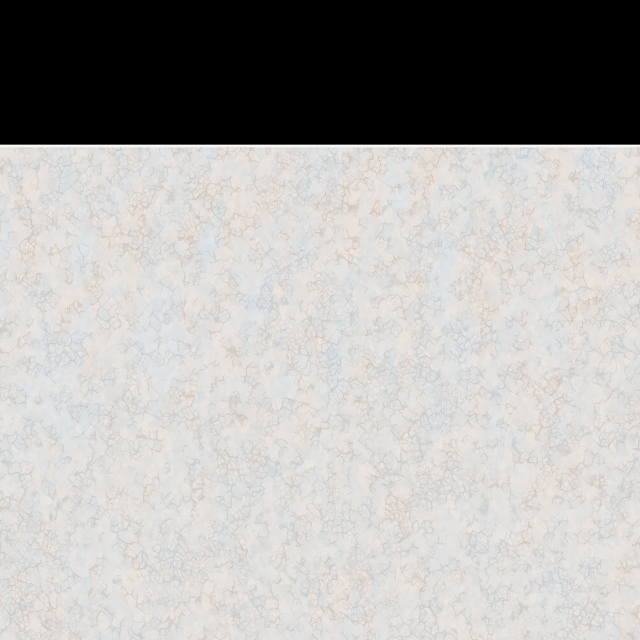
Reproduce this texture procedurally as a WebGL 2 fragment shader.

```glsl
#version 300 es
precision highp float;
// Pale speckled stone with faint upright warm and cool streaks below a black band.

uniform vec2 u_resolution;
out vec4 outColor;

const float BAND_EDGE = 0.774;
const float RIM_WIDTH = 0.004;
const vec3 STONE = vec3(0.889, 0.882, 0.875);
const vec3 WARM_SHIFT = vec3(0.018, -0.004, -0.020);
const vec3 LINE_GREY = vec3(0.075, 0.072, 0.070);
const vec3 LINE_BROWN = vec3(0.070, 0.095, 0.115);

vec3 hash3(vec2 cell, float seed) {
  vec3 p = fract(vec3(cell.xyx + seed * 7.31) * vec3(0.1031, 0.1030, 0.0973));
  p += dot(p, p.yxz + 33.33);
  return fract((p.xxy + p.yzz) * p.zyx);
}

// Layered sines that make straight cell walls wander.
vec2 wander(vec2 p, float amount) {
  vec2 w = sin(p.yx * 2.3 + vec2(0.4, 1.9)) + 0.6 * sin(p.yx * 5.1 + p * 3.7);
  return p + amount * w;
}

// Soft cellular noise: random cell values blended by distance, 0 to 1.
float softCells(vec2 p, float seed) {
  vec2 base = floor(p);
  float sum = 0.0;
  float total = 0.0;
  for (int y = -1; y <= 1; y++) {
    for (int x = -1; x <= 1; x++) {
      vec2 cell = base + vec2(x, y);
      vec3 h = hash3(cell, seed);
      vec2 d = cell + h.xy - p;
      float weight = exp(-6.0 * dot(d, d));
      sum += weight * h.z;
      total += weight;
    }
  }
  return sum / total;
}

// Hard cellular noise: x is the distance to the wall, y the random cell value.
vec2 grains(vec2 p, float seed) {
  vec2 base = floor(p);
  float nearest = 9.0;
  float second = 9.0;
  float value = 0.0;
  for (int y = -1; y <= 1; y++) {
    for (int x = -1; x <= 1; x++) {
      vec2 cell = base + vec2(x, y);
      vec3 h = hash3(cell, seed);
      float d = length(cell + h.xy - p);
      if (d < nearest) {
        second = nearest;
        nearest = d;
        value = h.z;
      } else {
        second = min(second, d);
      }
    }
  }
  return vec2(second - nearest, value);
}

// Broken thin walls between grains.
float crackle(float wall, float width, float presence) {
  return (1.0 - smoothstep(0.0, width, wall)) * smoothstep(0.40, 0.75, presence);
}

vec3 stone(vec2 uv) {
  // Streaks lean slightly to the right as they rise and fade toward the bottom.
  vec2 lean = vec2(uv.x - 0.18 * uv.y, uv.y);
  float streak = softCells(lean * vec2(30.0, 10.0), 1.0) - 0.5;
  float patches = softCells(lean * vec2(62.0, 34.0), 2.0) - 0.5;
  float strength = mix(0.55, 1.1, smoothstep(0.1, 0.6, uv.y));

  // Two sizes of grain.
  vec2 coarse = grains(wander(uv * vec2(64.0, 54.0), 0.16), 3.0);
  vec2 fine = grains(wander(uv * vec2(125.0, 108.0), 0.14), 4.0);
  float warmth = strength * (1.5 * streak + 0.9 * patches) + 0.7 * (coarse.y - 0.5);

  vec3 color = STONE + WARM_SHIFT * clamp(warmth, -1.1, 1.1);
  color += 0.016 * (coarse.y - 0.5) + 0.022 * (fine.y - 0.5);

  // Wall lines turn brown inside warm streaks.
  float presence = softCells(uv * vec2(80.0, 70.0), 5.0);
  float cluster = softCells(lean * vec2(34.0, 20.0), 6.0);
  float lines = 0.75 * crackle(coarse.x, 0.20, presence + 0.10);
  lines += 0.65 * crackle(fine.x, 0.30, 0.5 * (presence + cluster) + 0.06);
  vec3 lineColor = mix(LINE_GREY, LINE_BROWN, smoothstep(-0.1, 0.8, warmth));
  color -= lineColor * min(lines, 1.0);

  // Sparse dark flecks.
  float fleck = smoothstep(0.90, 0.97, fine.y) * smoothstep(0.05, 0.35, fine.x);
  return color - 0.6 * lineColor * fleck * smoothstep(0.45, 0.7, cluster);
}

void main() {
  vec2 uv = gl_FragCoord.xy / u_resolution;
  float soften = 0.75 / u_resolution.y;
  vec3 color = stone(uv);

  // Bright rim, then the black band.
  float rim = smoothstep(-soften, soften, uv.y - BAND_EDGE + RIM_WIDTH);
  float band = smoothstep(-soften, soften, uv.y - BAND_EDGE);
  color = mix(color, vec3(0.97, 0.965, 0.96), rim);
  color = mix(color, vec3(0.0), band);
  outColor = vec4(color, 1.0);
}
```
